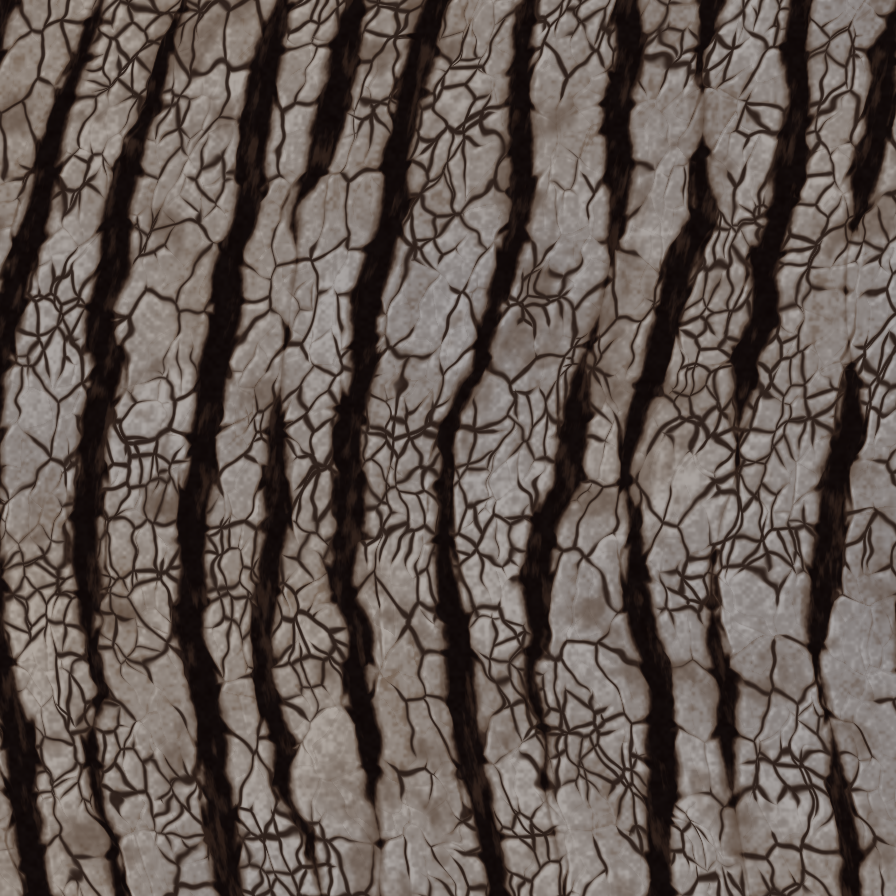
This texture is drawn by a WebGL 1 fragment shader. Its source:

```glsl
precision highp float;
// Weathered tree bark: grey cracked plates split by dark, bending vertical fissures.
uniform vec2 u_resolution;

const vec3 FISSURE_BLACK = vec3(0.065, 0.038, 0.036);
const vec3 CRACK_BROWN = vec3(0.21, 0.145, 0.115);
const vec3 RIM_BROWN = vec3(0.36, 0.285, 0.235);
const vec3 PLATE_TAN = vec3(0.47, 0.41, 0.37);
const vec3 PLATE_GREY = vec3(0.545, 0.515, 0.50);
const vec3 PLATE_PALE = vec3(0.65, 0.63, 0.62);
const float FISSURE_COUNT = 9.5;

float hash(vec2 p) {
  return fract(sin(dot(p, vec2(127.1, 311.7))) * 43758.545);
}

vec2 hash2(vec2 p) {
  return vec2(hash(p), hash(p + 57.3));
}

float noise(vec2 p) {
  vec2 i = floor(p), f = fract(p);
  f = f * f * (3.0 - 2.0 * f);
  return mix(mix(hash(i), hash(i + vec2(1.0, 0.0)), f.x),
             mix(hash(i + vec2(0.0, 1.0)), hash(i + 1.0), f.x), f.y);
}

float fbm(vec2 p) {
  float sum = 0.0, gain = 0.533;
  for (int i = 0; i < 4; i++) {
    sum += gain * noise(p);
    p = p * 2.03 + 17.1;
    gain *= 0.5;
  }
  return sum;
}

// Voronoi plates: x = distance to the border, y = random value of the plate
vec2 plates(vec2 p) {
  vec2 cell = floor(p), f = fract(p), nearest = vec2(0.0), nearestId = vec2(0.0);
  float best = 9.0, border = 9.0;
  for (int j = -1; j <= 1; j++) {
    for (int i = -1; i <= 1; i++) {
      vec2 g = vec2(float(i), float(j));
      vec2 r = g + hash2(cell + g) - f;
      if (dot(r, r) < best) {
        best = dot(r, r);
        nearest = r;
        nearestId = g;
      }
    }
  }
  for (int j = -2; j <= 2; j++) {
    for (int i = -2; i <= 2; i++) {
      vec2 g = nearestId + vec2(float(i), float(j));
      vec2 r = g + hash2(cell + g) - f;
      vec2 gap = r - nearest;
      if (dot(gap, gap) > 0.0001) border = min(border, dot(0.5 * (r + nearest), normalize(gap)));
    }
  }
  return vec2(border, hash(cell + nearestId + 9.7));
}

// Signed distance to the nearest wandering fissure, negative inside
float fissures(vec2 p) {
  float column = floor(p.x * FISSURE_COUNT), d = 1.0;
  for (int i = -1; i <= 1; i++) {
    float id = column + float(i);
    float wander = 0.45 * (noise(vec2(id * 7.0, p.y * 4.0)) - 0.5)
                 + 0.16 * (noise(vec2(id * 5.0 + 40.0, p.y * 17.0)) - 0.5);
    float center = (id + 0.5 + 0.35 * (hash(vec2(id, 3.0)) - 0.5) + wander) / FISSURE_COUNT;
    float strength = noise(vec2(id * 3.0 + 80.0, p.y * 4.5));
    float halfWidth = mix(-0.005, 0.0145, smoothstep(0.05, 0.7, strength));
    d = min(d, abs(p.x - center) - halfWidth);
  }
  return d;
}

// Bark layout: x = fissure distance, y = crack distance, z = plate tone
vec3 bark(vec2 p) {
  vec2 warp = vec2(noise(p * 19.0), noise(p * 19.0 + 31.0)) - 0.5;
  vec2 ragged = vec2(noise(p * 65.0), noise(p * 65.0 + 53.0)) - 0.5;
  vec2 q = p + 0.025 * warp + 0.008 * ragged;
  vec2 large = plates(q * vec2(23.0, 15.0));
  vec2 small = plates(q * vec2(39.0, 27.0) + 20.0);
  float crack = large.x / 19.0 + 0.005 * smoothstep(0.5, 0.8, noise(p * 23.0 + 7.0));
  float fine = small.x / 33.0 + 0.007 * smoothstep(0.35, 0.65, noise(p * 15.0 + 70.0));
  float notch = 0.006 * (1.0 - smoothstep(0.0, 0.007, large.x / 19.0));
  float fissure = fissures(p) + 0.012 * (fbm(p * vec2(55.0, 35.0)) - 0.5) - notch;
  return vec3(fissure, min(crack, fine), mix(large.y, small.y, 0.4));
}

float surfaceHeight(vec3 b, vec2 p) {
  return 0.5 * smoothstep(0.0, 0.009, b.y) + 0.6 * smoothstep(-0.004, 0.012, b.x)
       + 0.25 * b.z + 0.9 * fbm(p * vec2(42.0, 32.0));
}

void main() {
  vec2 uv = gl_FragCoord.xy / u_resolution.y;
  float pixel = 1.0 / u_resolution.y;

  // The trunk's grain leans right above a bend and swings back below it
  float rise = uv.y - 0.36;
  vec2 p = vec2(uv.x - 0.21 * sqrt(rise * rise + 0.02), uv.y) + 2.0;
  vec3 b = bark(p);

  // Plate colour: patches, grain and light from the upper left
  vec2 lightStep = vec2(-0.0025, 0.003);
  float slope = surfaceHeight(b, p) - surfaceHeight(bark(p + lightStep), p + lightStep);
  float grain = noise(uv * 230.0) + 0.7 * noise(uv * 120.0 + 11.0) - 0.85;
  float patches = fbm(p * vec2(13.0, 9.0));
  float tone = 0.48 + 0.3 * (b.z - 0.5) + 0.8 * (patches - 0.5) + 0.38 * grain + 0.8 * clamp(slope, -0.6, 0.6);
  vec3 color = mix(PLATE_TAN, PLATE_GREY, smoothstep(-0.1, 0.4, tone));
  color = mix(color, PLATE_PALE, smoothstep(0.35, 0.95, tone));
  float warmth = noise(p * 6.0 + 4.0) - 0.35 - 0.5 * (uv.x - 0.4);
  color += 0.025 * warmth * vec3(1.0, 0.1, -1.1);

  // Brown stains and shaded rims beside the gaps
  float stain = smoothstep(0.55, 0.78, fbm(p * vec2(21.0, 16.0) + 90.0));
  color = mix(color, RIM_BROWN, 0.6 * stain);
  color = mix(color, RIM_BROWN, 0.65 * (1.0 - smoothstep(0.0005, 0.0055, b.y)));
  color = mix(color, RIM_BROWN, 0.85 * (1.0 - smoothstep(0.0, 0.009, b.x)));

  // Thin cracks, then deep fissures with reddish fibres
  float crackWidth = 0.0006 + 0.0016 * noise(p * 30.0 + 15.0);
  float crackMask = 1.0 - smoothstep(crackWidth - 0.001, crackWidth + 0.0008 + pixel, b.y);
  color = mix(color, mix(CRACK_BROWN, FISSURE_BLACK, 0.4), 0.9 * crackMask);
  float fibre = smoothstep(0.52, 0.8, fbm(p * vec2(95.0, 30.0)));
  vec3 deep = mix(FISSURE_BLACK, CRACK_BROWN, max(0.8 * fibre, smoothstep(-0.004, 0.001, b.x)));
  color = mix(color, deep, 1.0 - smoothstep(-0.001, 0.0015 + pixel, b.x));

  gl_FragColor = vec4(color + 0.02 * grain, 1.0);
}
```
